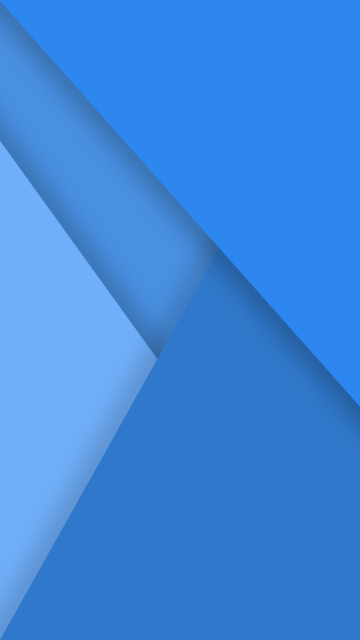
Write a Shadertoy shader that draws this background.

```glsl
// Overlapping sheets of blue paper with slanted edges and soft drop shadows.

// Sheet colours
const vec3 BAND_BLUE  = vec3(0.286, 0.565, 0.886);
const vec3 LIGHT_BLUE = vec3(0.435, 0.682, 0.973);
const vec3 DEEP_BLUE  = vec3(0.188, 0.471, 0.796);
const vec3 VIVID_BLUE = vec3(0.176, 0.529, 0.933);

// Sheet edges, in canvas heights; each sheet lies left of start -> end
const vec2 LIGHT_START = vec2(0.2461, 0.4388), LIGHT_END = vec2(0.0, 0.7800);
const vec2 DEEP_START  = vec2(0.3411, 0.6090), DEEP_END  = vec2(0.0, 0.0);
const vec2 VIVID_START = vec2(0.0, 0.9985),    VIVID_END = vec2(0.5625, 0.3646);

// Shadow darkness at the edge and reach, in canvas heights
const float LIGHT_SHADOW = 0.17;
const float DEEP_SHADOW  = 0.14;
const float VIVID_SHADOW = 0.19;
const float SHADOW_REACH = 0.029;

const float ASPECT = 0.5625;

// Signed distance to a line, positive on its left side
float edgeDistance(vec2 p, vec2 start, vec2 end) {
    vec2 along = normalize(end - start);
    return dot(p - start, vec2(-along.y, along.x));
}

// Shade what lies below, then cover it with the sheet
vec3 laySheet(vec3 below, vec3 sheet, float dist, float darkness, float pixel) {
    float falloff = min(dist, 0.0) / SHADOW_REACH;
    below *= 1.0 - darkness * exp(-falloff * falloff);
    return mix(below, sheet, smoothstep(-0.7 * pixel, 0.7 * pixel, dist));
}

void mainImage(out vec4 fragColor, in vec2 fragCoord) {
    vec2 p = fragCoord / iResolution.xy * vec2(ASPECT, 1.0);
    float pixel = max(ASPECT / iResolution.x, 1.0 / iResolution.y);

    // Stack the sheets from back to front
    vec3 color = BAND_BLUE;
    color = laySheet(color, LIGHT_BLUE, edgeDistance(p, LIGHT_START, LIGHT_END), LIGHT_SHADOW, pixel);
    color = laySheet(color, DEEP_BLUE, edgeDistance(p, DEEP_START, DEEP_END), DEEP_SHADOW, pixel);
    color = laySheet(color, VIVID_BLUE, edgeDistance(p, VIVID_START, VIVID_END), VIVID_SHADOW, pixel);

    fragColor = vec4(color, 1.0);
}
```
